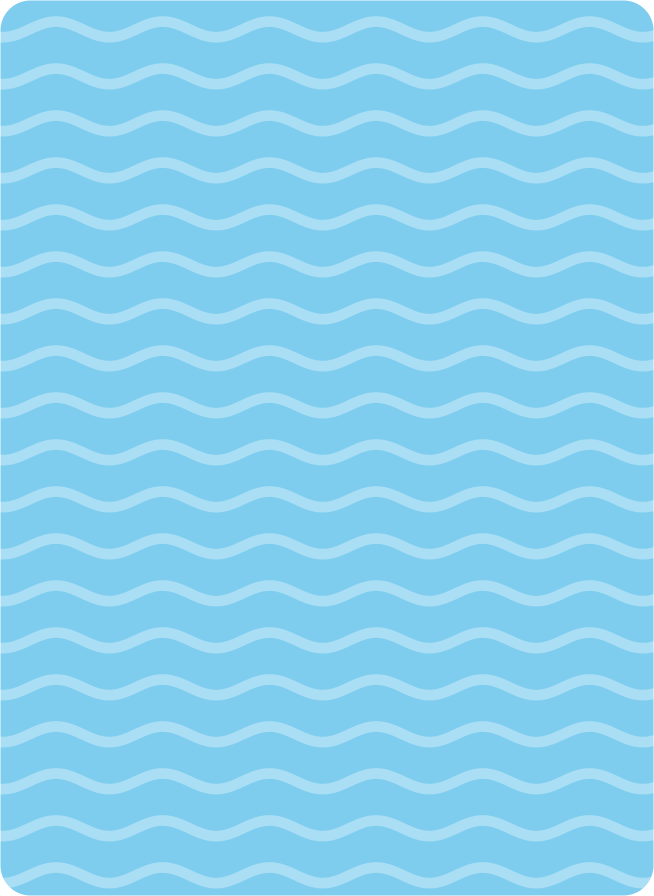
A Shadertoy shader for this pattern:

```glsl
const float TAU = 6.2831853;
const vec3 WATER = vec3(0.498, 0.804, 0.933);
const vec3 CREST = vec3(0.663, 0.871, 0.957);
const vec3 PAPER = vec3(1.0);

// Distance to the nearest of a stack of sine curves, corrected for slope
float waveDistance(vec2 p, vec2 crest, float wavelength, float spacing, float amplitude) {
    float k = TAU / wavelength;
    float phase = k * (p.x - crest.x);
    float offset = p.y - crest.y - amplitude * (cos(phase) - 1.0);
    float row = mod(offset + 0.5 * spacing, spacing) - 0.5 * spacing;
    float slope = amplitude * k * sin(phase);
    return abs(row) * inversesqrt(1.0 + slope * slope);
}

float roundedBox(vec2 p, vec2 halfSize, float radius) {
    vec2 q = abs(p) - halfSize + radius;
    return length(max(q, 0.0)) + min(max(q.x, q.y), 0.0) - radius;
}

float coverage(float dist, float pixel) {
    return clamp(0.5 - dist / pixel, 0.0, 1.0);
}

void mainImage(out vec4 fragColor, in vec2 fragCoord) {
    float pixel = 1.0 / iResolution.y;
    vec2 p = fragCoord * pixel;
    vec2 halfSize = 0.5 * iResolution.xy * pixel;

    // Nineteen rows of waves, about six crests across
    float wave = waveDistance(p, vec2(0.0625, 0.0318), 0.1191, 0.05245, 0.0087);
    vec3 color = mix(WATER, CREST, coverage(wave - 0.00595, pixel));

    // Rounded card corners
    float card = roundedBox(p - halfSize, halfSize, 0.034);
    color = mix(PAPER, color, coverage(card + 0.5 * pixel, pixel));

    fragColor = vec4(color, 1.0);
}
```
